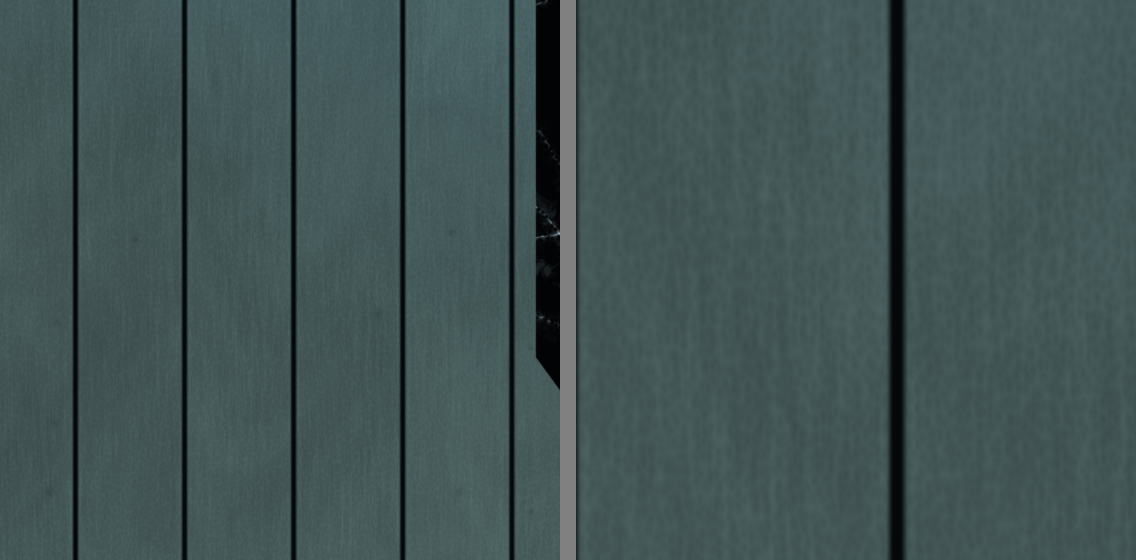
Left: the whole. Right: its middle third, enlarged.
A WebGL 2 fragment shader for this texture:

```glsl
#version 300 es
precision highp float;

uniform vec2 u_resolution;
out vec4 outColor;

#define PLANK_WIDTH 0.1948
#define FIRST_GROOVE 0.1350
#define GROOVE_HALF 0.0046
#define GROOVE_SOFT 0.0022
#define PANEL_CORNER vec2(0.957, 0.362)
#define PANEL_SLOPE 1.37
#define GRAIN_DEPTH 0.21
#define WOOD vec3(0.272, 0.350, 0.347)
#define SKY_TINT vec3(-0.008, 0.004, 0.016)
#define GROOVE_DARK vec3(0.016, 0.030, 0.037)
#define GROOVE_WALL vec3(0.050, 0.090, 0.100)
#define VEIN_COLOR vec3(0.42, 0.50, 0.53)

vec2 hash2(vec2 p) {
  vec3 q = fract(p.xyx * vec3(0.1031, 0.1030, 0.0973));
  q += dot(q, q.yzx + 33.33);
  return fract((q.xx + q.yz) * q.zy);
}

// Distance to the nearest scattered cell point
float cellular(vec2 p) {
  vec2 cell = floor(p), f = fract(p);
  float nearest = 2.0;
  for (int j = -1; j <= 1; j++) {
    for (int i = -1; i <= 1; i++) {
      vec2 o = vec2(i, j);
      vec2 d = o + hash2(cell + o + 50.0) - f;
      nearest = min(nearest, dot(d, d));
    }
  }
  return sqrt(nearest);
}

// Soft blotches from warped, layered sines, roughly -1 to 1
float mottle(vec2 p) {
  float sum = 0.0, amp = 0.5;
  for (int i = 0; i < 5; i++) {
    p += 0.6 * sin(p.yx * 1.3 + float(i) * 1.9);
    sum += amp * sin(p.x) * cos(p.y);
    p = mat2(1.5, 1.0, -1.0, 1.5) * p;
    amp *= 0.68;
  }
  return sum;
}

// Vertical fibres and speckle of one plank
float grain(vec2 uv, float seed) {
  vec2 p = uv + vec2(0.0, seed * 3.7);
  p.x += 0.0025 * sin(p.y * 9.0 + seed * 6.0);
  float broad = cellular(p * vec2(85.0, 5.0)) - 0.5;
  float fine = cellular(p * vec2(200.0, 16.0)) - 0.5;
  float speckle = cellular(p * vec2(210.0, 130.0)) - 0.5;
  float strength = 0.65 + 0.35 * mottle(p * vec2(16.0, 5.0));
  return strength * (broad * 0.4 + fine * 0.5) + speckle * 0.5;
}

// Sparse faint knots, each at a random place in its cell
float knots(vec2 uv) {
  vec2 p = uv * vec2(7.0, 6.0);
  vec2 rnd = hash2(floor(p) + 17.0);
  vec2 d = fract(p) - 0.25 - 0.5 * rnd;
  float size = mix(0.025, 0.06, rnd.y);
  return step(0.72, rnd.x) * exp(-dot(d, d) / (size * size));
}

vec3 planks(vec2 uv, float px) {
  float along = (uv.x - FIRST_GROOVE) / PLANK_WIDTH;
  float seed = hash2(vec2(floor(along) + 9.0, 4.0)).x;
  float side = (fract(along + 0.5) - 0.5) * PLANK_WIDTH;
  float edge = abs(side);

  // Painted wood, a little bluer toward the upper right
  float light = 1.0 + GRAIN_DEPTH * grain(uv, seed);
  light += 0.065 * mottle(uv * vec2(11.0, 8.0) + seed * 5.0);
  light += 0.04 * (seed - 0.5) + 0.05 * (uv.x - 0.5);
  light += 0.18 * (uv.y - 0.45) * (uv.y - 0.45);
  light -= 0.12 * knots(uv);
  vec3 color = WOOD * light;
  color += SKY_TINT * smoothstep(0.4, 1.1, uv.y * 0.75 + uv.x * 0.35);

  // Faintly lit lips beside each groove
  float lip = (edge - 0.0095) / 0.002;
  color *= 1.0 + 0.04 * exp(-lip * lip);

  // Straight grooves with one wall catching some light
  float soft = GROOVE_SOFT + 0.5 * px;
  float wood = smoothstep(GROOVE_HALF - soft, GROOVE_HALF + soft, edge);
  float wall = smoothstep(0.001, GROOVE_HALF, side);
  return mix(mix(GROOVE_DARK, GROOVE_WALL, wall), color, wood);
}

// Dark polished stone crossed by pale broken veins
vec3 stone(vec2 uv) {
  // Each vein: height, slope, brightness
  const vec3 veins[5] = vec3[5](
    vec3(0.990, 0.5, 0.5), vec3(0.772, -1.2, 0.45), vec3(0.633, -0.9, 0.9),
    vec3(0.574, 0.15, 0.8), vec3(0.437, -0.4, 0.6));
  float x = uv.x - PANEL_CORNER.x;
  vec3 color = 0.4 * GROOVE_DARK;
  float haze = smoothstep(0.0, 0.7, mottle(uv * 60.0));
  color += 0.22 * haze * VEIN_COLOR * smoothstep(0.2, 0.0, abs(uv.y - 0.54));
  for (int i = 0; i < 5; i++) {
    vec3 v = veins[i];
    float bend = 0.004 * mottle(uv * 70.0 + v.x * 40.0) + 8.0 * v.y * x * x;
    float d = abs(uv.y - v.x - v.y * x - bend) / sqrt(1.0 + v.y * v.y);
    float broken = smoothstep(0.1, 0.8, cellular(uv * 110.0));
    color += VEIN_COLOR * v.z * broken * (exp(-d / 0.002) + 0.2 * exp(-d / 0.008));
  }
  return color;
}

void main() {
  vec2 uv = gl_FragCoord.xy / u_resolution;
  float px = 1.0 / min(u_resolution.x, u_resolution.y);

  // Stone panel with a chamfered lower corner
  vec2 q = uv - PANEL_CORNER;
  float inside = min(q.x, (q.y + PANEL_SLOPE * q.x) / length(vec2(1.0, PANEL_SLOPE)));
  vec3 color = mix(planks(uv, px), stone(uv), smoothstep(-px, px, inside));
  outColor = vec4(color, 1.0);
}
```
